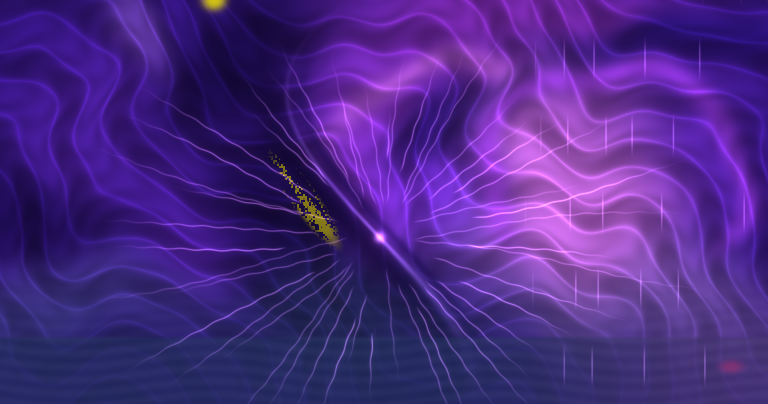
Write a Shadertoy shader that draws this background.

```glsl
// Violet silk clouds with a burst of fine rays above a misty teal sea.

const vec2 BURST = vec2(0.94, 0.412);
const float HORIZON = 0.165;
const float RAYS = 48.0;
const float RAY_WIDTH = 0.0021;
const float WARP = 0.035;
const vec3 INDIGO = vec3(0.18, 0.07, 0.45);
const vec3 NIGHT = vec3(0.07, 0.03, 0.23);
const vec3 VIOLET = vec3(0.31, 0.12, 0.61);
const vec3 ORCHID = vec3(0.54, 0.20, 0.79);
const vec3 PINK = vec3(0.70, 0.37, 0.78);
const vec3 MIST = vec3(0.48, 0.33, 0.68);
const vec3 SEA = vec3(0.14, 0.19, 0.37);
const vec3 GOLD = vec3(0.58, 0.54, 0.06);
const vec3 GLOW = vec3(0.78, 0.48, 0.88);

float hash(vec2 p) {
  p = fract(p * vec2(0.1731, 0.3197));
  p += dot(p, p.yx + 19.19);
  return fract((p.x + p.y) * p.x * 7.31);
}

float bell(float x) { return exp(-x * x); }

// Elliptical distance: 1 on the rim of a tilted ellipse
float oval(vec2 p, vec2 centre, vec2 radii, float tilt) {
  float c = cos(tilt), s = sin(tilt);
  p -= centre;
  return length(vec2(c * p.x + s * p.y, c * p.y - s * p.x) / radii);
}

// Blend a soft oval of colour
void paint(inout vec3 col, vec2 p, vec2 centre, vec2 radii, float tilt, vec3 tint, float a) {
  col = mix(col, tint, a * exp(-pow(oval(p, centre, radii, tilt), 3.0)));
}

// Layered sines bend the plane into silky folds
vec2 fold(vec2 p) {
  float size = 5.0, amount = WARP;
  for (int i = 0; i < 4; i++) {
    p += amount * sin(size * p.yx + vec2(1.3, 4.1) * float(i + 1));
    size *= 1.7;
    amount *= 0.62;
  }
  return p;
}

vec3 clouds(vec2 p, vec2 q) {
  vec3 c = INDIGO;
  // Left: violet haze around dark hollows
  paint(c, q, vec2(0.27, 0.63), vec2(0.25, 0.28), 0.5, VIOLET, 0.6);
  paint(c, q, vec2(0.31, 0.88), vec2(0.06, 0.13), 0.6, MIST, 0.45);
  paint(c, q, vec2(0.05, 0.42), vec2(0.25, 0.11), -0.5, NIGHT, 0.7);
  paint(c, q, vec2(0.50, 0.37), vec2(0.14, 0.13), 0.3, VIOLET, 0.6);
  paint(c, p, vec2(0.60, 0.85), vec2(0.30, 0.13), 0.7, NIGHT, 0.85);
  // Upper right: magenta sky, arch and hollow
  paint(c, q, vec2(1.22, 0.95), vec2(0.42, 0.25), 0.0, vec3(0.42, 0.14, 0.6), 0.95);
  paint(c, q, vec2(0.92, 0.66), vec2(0.17, 0.27), 0.3, ORCHID, 0.8);
  paint(c, q, vec2(1.09, 0.50), vec2(0.20, 0.12), -0.4, VIOLET * 1.3, 0.75);
  paint(c, q, vec2(1.09, 0.67), vec2(0.15, 0.10), 0.2, NIGHT * 1.5, 0.85);
  float arch = oval(q, vec2(1.05, 0.63), vec2(0.25, 0.20), 0.0);
  c = mix(c, PINK, 0.55 * bell((arch - 1.0) * 6.0) * smoothstep(0.55, 0.8, p.y));
  paint(c, q, vec2(1.64, 0.89), vec2(0.38, 0.06), 0.1, NIGHT * 1.7, 0.85);
  paint(c, q, vec2(1.29, 0.75), vec2(0.17, 0.06), 0.7, NIGHT * 1.7, 0.8);
  // Right: great loop with a pale heart
  paint(c, q, vec2(1.70, 0.60), vec2(0.17, 0.22), 0.0, VIOLET, 0.85);
  paint(c, q, vec2(1.52, 0.28), vec2(0.45, 0.17), -0.2, MIST, 0.8);
  paint(c, q, vec2(1.41, 0.53), vec2(0.23, 0.29), 0.35, PINK, 0.9);
  paint(c, q, vec2(1.32, 0.48), vec2(0.08, 0.13), 0.2, PINK * 1.2, 0.5);
  float rim = oval(q, vec2(1.51, 0.53), vec2(0.32, 0.29), 0.0);
  c = mix(c, ORCHID * 1.1, 0.6 * bell((rim - 1.0) * 10.0) * smoothstep(0.3, 0.5, p.y));
  // Dark core and the mist at its foot
  paint(c, p, vec2(0.70, 0.48), vec2(0.17, 0.24), 0.5, NIGHT * 0.9, 0.85);
  paint(c, p, vec2(0.84, 0.22), vec2(0.24, 0.17), -0.2, vec3(0.09, 0.1, 0.25), 0.85);
  paint(c, q, vec2(0.16, 0.23), vec2(0.33, 0.11), 0.1, vec3(0.26, 0.2, 0.53), 0.75);
  return c;
}

// Bent diagonal seam: dark folds beside a pale thread
void seam(inout vec3 col, vec2 p) {
  float d = p.y - BURST.y;
  float side = 0.73 * (p.x - BURST.x + 0.95 * d - 2.4 * d * d * d);
  float reach = exp(-pow(abs(d) / 0.42, 4.0));
  col = mix(col, NIGHT * 0.8, 0.8 * reach * bell((side + 0.035) / 0.035));
  col = mix(col, NIGHT * 1.3, 0.55 * reach * bell((side - 0.026) / 0.012));
  float thread = bell(side / (0.005 + 0.03 * max(-d, 0.0)));
  col += MIST * thread * reach * (0.2 + 0.55 * exp(-abs(d) * 7.0));
}

float rays(vec2 v) {
  float r = length(v), sum = 0.0;
  for (float i = 0.0; i < RAYS; i++) {
    float h = hash(vec2(i, 3.7)), k = hash(vec2(i, 9.2));
    float a = 6.2832 * (i + 0.9 * h) / RAYS;
    vec2 dir = vec2(cos(a), sin(a));
    float start = 0.07 + 0.16 * k;
    float end = (0.42 + 0.45 * abs(dir.x)) * (0.6 + 0.4 * h);
    float bend = 0.03 * (k - 0.5) * sin(r * 7.0 + 6.0 * h) + 0.0015 * sin(r * 95.0 + i);
    float across = abs(dot(v, vec2(-dir.y, dir.x)) + bend);
    float along = smoothstep(start, start + 0.03, r) * (1.0 - smoothstep(end * 0.6, end, r));
    float line = bell(across / RAY_WIDTH) + 0.12 * exp(-across / 0.008);
    sum += line * along * step(0.0, dot(v, dir)) * (0.35 + 0.45 * k);
  }
  return sum;
}

// Sparse vertical drops, one per grid cell
float rain(vec2 p) {
  vec2 cell = vec2(0.085, 0.19), id = floor(p / cell);
  vec2 f = (fract(p / cell) - vec2(0.2 + 0.6 * hash(id), 0.5)) * cell;
  float drop = bell(f.x / 0.002) * (1.0 - smoothstep(0.01, 0.06, abs(f.y)));
  return drop * step(0.55, hash(id + 31.0)) * smoothstep(1.25, 1.45, p.x);
}

void mainImage(out vec4 fragColor, in vec2 fragCoord) {
  vec2 p = fragCoord / iResolution.y, q = fold(p);
  vec3 col = clouds(p, q);
  // Silk strands
  vec2 s = fold(q * 1.4 + 0.7);
  float wave = sin(17.0 * s.x + 21.0 * s.y + 4.0 * sin(5.0 * s.x - 3.0 * s.y));
  float fine = sin(43.0 * s.y - 25.0 * s.x + 3.0 * wave);
  col *= 0.98 + 0.15 * wave + 0.06 * fine + 0.4 * pow(1.0 - abs(wave), 4.0);
  seam(col, p);
  // Sea and rising mist
  vec3 water = mix(SEA, MIST * 0.72, 0.65 * smoothstep(1.1, 1.8, p.x));
  water += 0.015 * sin(p.y * 190.0 + 3.0 * sin(p.x * 9.0));
  col = mix(water, col, 0.55 + 0.45 * smoothstep(HORIZON, 0.38, p.y));
  col = mix(water, col, 0.4 + 0.6 * smoothstep(-0.005, 0.005, p.y - HORIZON));
  // Gold grains and lamp
  float band = oval(p, vec2(0.755, 0.505), vec2(0.15, 0.034), -0.95);
  float grain = hash(floor(p / 0.005)) + 0.35 * sin(p.x * 130.0 + p.y * 95.0);
  float dense = 0.1 + 0.75 * smoothstep(0.43, 0.56, p.y);
  grain = smoothstep(dense, dense + 0.15, grain);
  col = mix(col, GOLD, 0.85 * grain * (1.0 - smoothstep(0.6, 1.1, band)));
  paint(col, p, vec2(0.53, 1.0), vec2(0.03, 0.026), 0.0, GOLD * 1.4, 1.0);
  // Rays, rain, burst and red ember
  col += GLOW * (0.62 * rays(p - BURST) + 0.35 * rain(p));
  float core = length(p - BURST);
  col += GLOW * bell(core / 0.012) + 0.2 * ORCHID * exp(-core / 0.05);
  paint(col, p, vec2(1.81, 0.092), vec2(0.03, 0.016), 0.0, vec3(0.62, 0.2, 0.45), 0.6);
  fragColor = vec4(clamp(col, 0.0, 1.0), 1.0);
}
```
